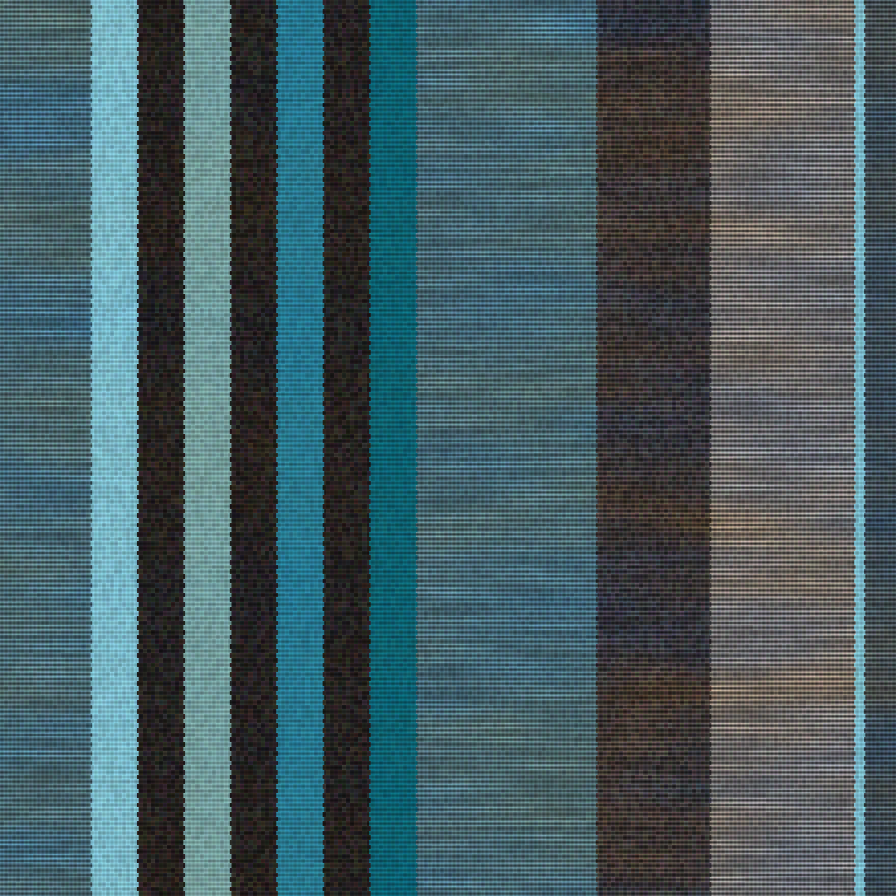
Reproduce this texture procedurally as a Shadertoy shader.

```glsl
// Woven awning cloth: uneven vertical stripes in blues, teals, black and taupe, with fine weft ribs.

#define WEFT_ROWS 192.0     // horizontal threads over the canvas
#define WARP_ENDS 220.0     // vertical threads over the canvas
#define BAND_START 0.102    // left border of the regular narrow bands
#define BAND_PITCH 0.0518   // width of one narrow band
#define TOOTH 0.0009        // stepping of stripe borders from row to row
#define MOTTLE 0.075        // strength of the slow warm and cool drift
#define STREAK 0.30         // unevenness along each weft thread
#define SPECKLE 0.34        // brightness scatter of single stitches

const float TAU = 6.2831853;

// Each yarn: rgb is its mean colour, a is the contrast of the weft ribs.
const vec4 SLATE    = vec4(0.27, 0.39, 0.43, 0.30);
const vec4 SKY      = vec4(0.47, 0.71, 0.77, 0.09);
const vec4 SAGE     = vec4(0.44, 0.60, 0.60, 0.12);
const vec4 TEAL     = vec4(0.15, 0.46, 0.55, 0.14);
const vec4 DEEP     = vec4(0.05, 0.37, 0.43, 0.17);
const vec4 BLACK    = vec4(0.145, 0.13, 0.125, 0.18);
const vec4 UMBER    = vec4(0.22, 0.205, 0.21, 0.36);
const vec4 TAUPE    = vec4(0.42, 0.40, 0.385, 0.42);
const vec4 CHARCOAL = vec4(0.25, 0.29, 0.31, 0.38);

float hash(vec2 p) {
    vec3 q = fract(vec3(p.xyx) * 0.1031);
    q += dot(q, q.yzx + 33.33);
    return fract((q.x + q.y) * q.z);
}

vec2 gradient(vec2 cell) {
    float angle = TAU * hash(cell);
    return vec2(cos(angle), sin(angle));
}

// Gradient noise, about -0.7 to 0.7
float noise(vec2 p) {
    vec2 i = floor(p), f = fract(p);
    vec2 u = f * f * f * (f * (f * 6.0 - 15.0) + 10.0);
    vec2 e = vec2(0.0, 1.0);
    float low  = mix(dot(gradient(i), f), dot(gradient(i + e.yx), f - e.yx), u.x);
    float high = mix(dot(gradient(i + e), f - e), dot(gradient(i + 1.0), f - 1.0), u.x);
    return mix(low, high, u.y);
}

// Starts a new yarn to the right of a border
vec4 from(vec4 left, vec4 right, float border, float x, float px) {
    return mix(left, right, smoothstep(-0.6 * px, 0.6 * px, x - border));
}

// Stripe layout from left to right
vec4 stripes(float x, float px) {
    vec4 bright[4] = vec4[4](SKY, SAGE, TEAL, DEEP);
    vec4 yarn = SLATE;
    for (int i = 0; i < 7; i++) {
        vec4 band = i % 2 == 1 ? BLACK : bright[i / 2];
        yarn = from(yarn, band, BAND_START + float(i) * BAND_PITCH, x, px);
    }
    yarn = from(yarn, SLATE, 0.465, x, px);
    yarn = from(yarn, UMBER, 0.666, x, px);
    yarn = from(yarn, TAUPE, 0.793, x, px);
    yarn = from(yarn, SKY, 0.954, x, px);
    return from(yarn, CHARCOAL, 0.965, x, px);
}

// Fades thread detail too fine for the canvas
float detail(float count, float px) {
    return 1.0 - smoothstep(0.45, 0.9, count * px);
}

void mainImage(out vec4 fragColor, in vec2 fragCoord) {
    vec2 uv = fragCoord / iResolution.xy;
    float px = 1.0 / min(iResolution.x, iResolution.y);
    vec2 thread = uv * vec2(WARP_ENDS, WEFT_ROWS);
    vec2 stitch = floor(thread);
    float rowFade = detail(WEFT_ROWS, px);
    float endFade = detail(WARP_ENDS, px);

    // Stripes with borders that step on alternate rows
    float tooth = TOOTH * (2.0 * mod(stitch.y, 2.0) - 1.0) * rowFade;
    vec4 yarn = stripes(uv.x + tooth, px);
    vec3 color = yarn.rgb;
    float open = smoothstep(0.15, 0.35, yarn.a); // how much weft shows

    // Slow drift between warm and cool weft, in flat blotches
    float drift = noise(uv * vec2(3.0, 9.0) + 4.7)
                + 0.6 * noise(uv * vec2(7.0, 27.0) + 19.3);
    color += MOTTLE * drift * vec3(0.9, 0.1, -0.9) * mix(0.25, 1.0, open);

    // Weft ribs, uneven from row to row, and the finer warp
    float rib = cos(TAU * thread.y) * rowFade;
    float warp = cos(TAU * thread.x) * endFade;
    float streak = noise(vec2(uv.x * 9.0, stitch.y * 0.73 + 0.37));
    float shade = 1.0 + yarn.a * rib * (1.0 + streak);
    shade += STREAK * streak * open * rowFade;
    shade += 0.10 * warp * mix(0.5, 1.0, open);

    // Stitch scatter, strongest in the black bands
    float dark = 1.0 - smoothstep(0.13, 0.30, color.g);
    float scatter = hash(stitch + 11.0) - 0.5;
    shade += SPECKLE * scatter * mix(0.4, 1.7, dark) * endFade;
    vec3 fleck = vec3(hash(stitch + 31.0), hash(stitch + 57.0), hash(stitch + 83.0)) - 0.5;
    color += 0.055 * fleck * mix(0.5, 1.0, dark) * endFade;

    fragColor = vec4(clamp(color * shade, 0.0, 1.0), 1.0);
}
```
